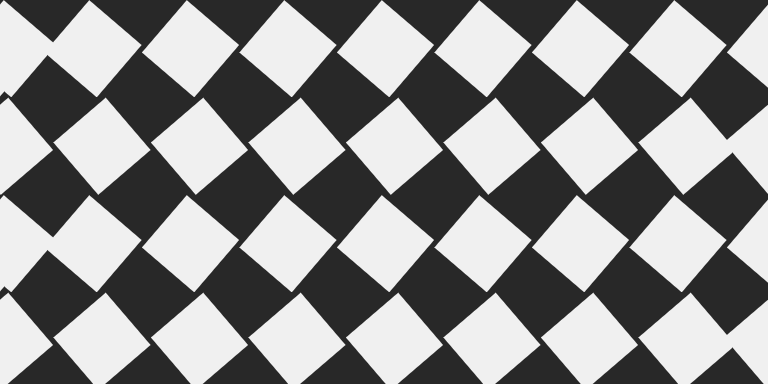
Write a Shadertoy shader that draws this pattern.

```glsl
// Rows of light tilted squares on a dark ground, leaning left and right by turns.
// Lengths are fractions of the canvas height.
#define PITCH 0.25390625
#define RADIUS 0.12695     // centre to corner
#define LEAN 0.0768        // tilt of the upright diagonal, in radians
#define SHIFT 0.0117       // sideways offset of each row
#define COLUMNS 8.0        // whole columns before the rows wrap
#define LIGHT vec3(0.941)
#define DARK vec3(0.155)

// Signed distance to the edges of a square standing on a corner.
float leaningSquare(vec2 q, float side) {
    float c = cos(LEAN), s = side * sin(LEAN);
    vec2 diagonals = abs(vec2(c * q.x + s * q.y, c * q.y - s * q.x));
    return (diagonals.x + diagonals.y - RADIUS) * 0.70710678;
}

void mainImage(out vec4 fragColor, in vec2 fragCoord) {
    float pixel = 1.0 / iResolution.y;
    float width = iResolution.x * pixel;
    // Rows are counted downward from the top edge.
    vec2 p = vec2(fragCoord.x, iResolution.y - fragCoord.y) * pixel;

    // Even rows lean left, odd rows lean right.
    float row = floor(p.y / PITCH);
    float side = mod(row, 2.0) < 0.5 ? -1.0 : 1.0;
    float y = p.y - (row + 0.5) * PITCH;

    // Regular squares along the row.
    float x = p.x - side * SHIFT;
    float d = leaningSquare(vec2(x - PITCH * round(x / PITCH), y), side);

    // One wrapped square overlaps the end of each row.
    float seam = side < 0.0 ? COLUMNS * PITCH - width : width;
    d = min(d, leaningSquare(vec2(x - seam, y), side));

    float ink = clamp(0.5 - d / pixel, 0.0, 1.0);
    fragColor = vec4(mix(DARK, LIGHT, ink), 1.0);
}
```
